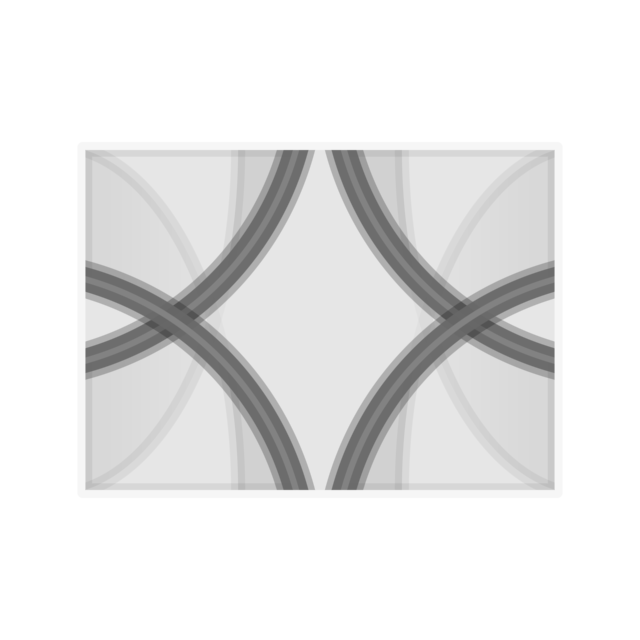
This pattern is drawn by a Shadertoy shader. Its source:

```glsl
// Framed grey panel of four mirrored ribbon arcs crossing over faint elliptical bands.
#define PANEL_HALF vec2(0.3665, 0.2656)
#define FRAME_WIDTH 0.0125
#define ARC_CENTER vec2(0.494, 0.393)
#define ARC_RADIUS 0.474
#define RIBBON_HALF vec3(0.0288, 0.0187, 0.0048)
#define OVAL_CENTER vec2(0.416, 0.2656)
#define OVAL_RADII vec2(0.288, 0.539)
#define OVAL_BAND_HALF 0.011
#define BASE_GREY 0.902
#define FRAME_GREY 0.965

float softEdge;

// Coverage of the side where the distance is negative
float cover(float d) {
    return 1.0 - smoothstep(-softEdge, softEdge, d);
}

float boxDistance(vec2 p, vec2 halfSize, float radius) {
    vec2 q = abs(p) - halfSize + radius;
    return length(max(q, 0.0)) + min(max(q.x, q.y), 0.0) - radius;
}

// First-order distance to an axis-aligned ellipse
float ovalDistance(vec2 p, vec2 radii) {
    float k = length(p / radii);
    return k * (k - 1.0) / max(length(p / (radii * radii)), 1e-4);
}

// Translucent rim, dark core and pale centre line
float paintRibbon(float grey, float d) {
    d = abs(d);
    grey *= mix(1.0, 0.76, cover(d - RIBBON_HALF.x));
    grey = mix(grey, 0.405, 0.92 * cover(d - RIBBON_HALF.y));
    return mix(grey, 0.52, 0.9 * cover(d - RIBBON_HALF.z));
}

// Probability that exactly one of two coverages holds
float exactlyOne(vec2 c) {
    return c.x + c.y - 2.0 * c.x * c.y;
}

float panelGrey(vec2 p) {
    // x: shape anchored at the top, y: its mirror at the bottom
    vec2 arc, oval, inArc, inOval;
    for (int i = 0; i < 2; i++) {
        vec2 side = vec2(1.0, 1.0 - 2.0 * float(i));
        arc[i] = length(p - ARC_CENTER * side) - ARC_RADIUS;
        oval[i] = ovalDistance(p - OVAL_CENTER * side, OVAL_RADII);
        inArc[i] = cover(arc[i]);
        inOval[i] = cover(oval[i]);
    }

    // Shaded wedges at the sides and strips beside the ribbons
    float singleArc = exactlyOne(inArc);
    float wedge = singleArc * inOval.x * inOval.y;
    float strip = singleArc * (1.0 - inOval.x) * (1.0 - inOval.y);
    float wedgeGrey = mix(0.88, 0.845, smoothstep(0.18, PANEL_HALF.x, p.x));
    float grey = mix(BASE_GREY, wedgeGrey, wedge);
    grey = mix(grey, 0.82, strip);

    // Faint oval bands, weaker in the central diamond
    float bandShade = mix(0.025, 0.055, max(inArc.x, inArc.y));
    for (int i = 0; i < 2; i++)
        grey *= 1.0 - bandShade * cover(abs(oval[i]) - OVAL_BAND_HALF);

    // Inner border
    float border = cover(-boxDistance(p, PANEL_HALF, 0.0) - 0.0105);
    grey *= 1.0 - 0.065 * border * singleArc;

    // Lower ribbons pass over the upper ones
    for (int i = 0; i < 2; i++)
        grey = paintRibbon(grey, arc[i]);
    return grey;
}

void mainImage(out vec4 fragColor, in vec2 fragCoord) {
    float canvas = min(iResolution.x, iResolution.y);
    vec2 p = (fragCoord - 0.5 * iResolution.xy) / canvas;
    softEdge = 0.9 / canvas;

    float frame = cover(boxDistance(p, PANEL_HALF + FRAME_WIDTH, 0.008));
    float panel = cover(boxDistance(p, PANEL_HALF, 0.0));
    float grey = mix(1.0, FRAME_GREY, frame);
    grey = mix(grey, panelGrey(vec2(abs(p.x), p.y)), panel);
    fragColor = vec4(vec3(grey), 1.0);
}
```
